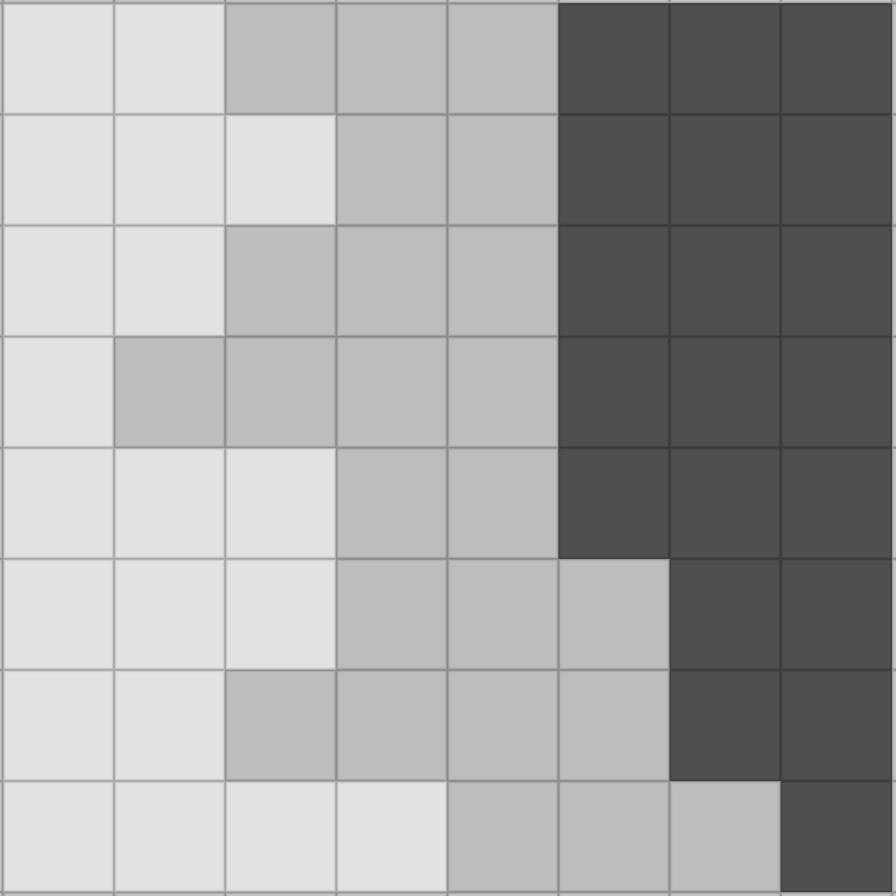
Write a WebGL 2 fragment shader that draws this background.

```glsl
#version 300 es
precision highp float;
// A board of 8 x 8 flat grey tiles with thin soft seams and a pale rim.
// Each row steps from light to middle to dark at its own two columns;
// the seams are a Gaussian of the distance to the nearest grid line.

#define TILES 8.0
#define PITCH 0.1240
#define ORIGIN vec2(0.0033, 0.0043)
#define SEAM_WIDTH 0.0017
#define SEAM_DEPTH 0.27
#define LIGHT_TONE 0.887
#define MIDDLE_TONE 0.740
#define DARK_TONE 0.310
#define RIM_TONE 0.780

uniform vec2 u_resolution;
out vec4 fragColor;

// Columns where the middle and the dark tone begin, from the bottom row up
const float MIDDLE_START[8] = float[8](4.0, 2.0, 3.0, 3.0, 1.0, 2.0, 3.0, 2.0);
const float DARK_START[8] = float[8](7.0, 6.0, 6.0, 5.0, 5.0, 5.0, 5.0, 5.0);

// Edge about one pixel wide, in tile units
float softStep(float edge, float x, float pixel) {
    return smoothstep(edge - 0.5 * pixel, edge + 0.5 * pixel, x);
}

// Tone of a row at horizontal position x
float rowTone(float row, float x, float pixel) {
    int i = int(clamp(row, 0.0, TILES - 1.0));
    float tone = mix(LIGHT_TONE, MIDDLE_TONE, softStep(MIDDLE_START[i], x, pixel));
    return mix(tone, DARK_TONE, softStep(DARK_START[i], x, pixel));
}

void main() {
    vec2 uv = gl_FragCoord.xy / u_resolution;
    vec2 grid = (uv - ORIGIN) / PITCH;
    vec2 pixel = 1.0 / (u_resolution * PITCH);

    // Tiles, with the two rows beside the nearest grid line blended
    vec2 nearestLine = clamp(round(grid), 0.0, TILES);
    float below = rowTone(nearestLine.y - 1.0, grid.x, pixel.x);
    float above = rowTone(nearestLine.y, grid.x, pixel.x);
    float tone = mix(below, above, softStep(nearestLine.y, grid.y, pixel.y));

    // Pale rim outside the board
    vec2 outside = abs(grid - 0.5 * TILES) - 0.5 * TILES;
    float rim = max(softStep(0.0, outside.x, pixel.x), softStep(0.0, outside.y, pixel.y));
    tone = mix(tone, RIM_TONE, rim);

    // Seams darken whatever lies under them
    vec2 offset = (grid - nearestLine) * PITCH / SEAM_WIDTH;
    vec2 seam = exp(-offset * offset);
    tone *= 1.0 - SEAM_DEPTH * max(seam.x, seam.y);

    fragColor = vec4(vec3(tone), 1.0);
}
```
